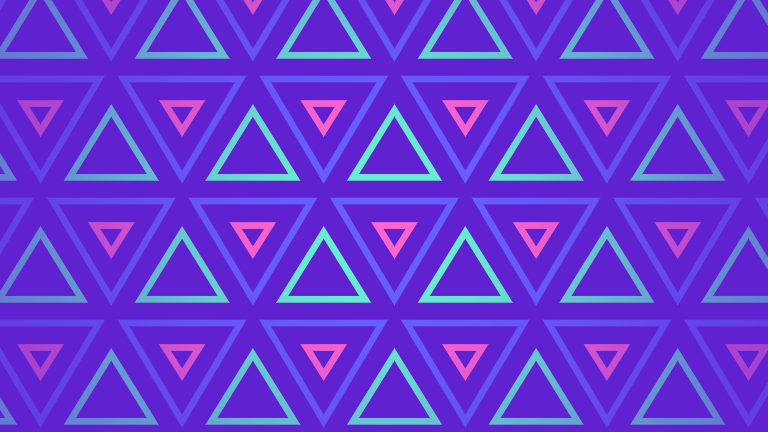
Write a Shadertoy shader that draws this pattern.

```glsl
// Staggered rows of outlined triangles on violet: blue ones pointing down with
// a small pink one nested inside, and green ones pointing up between them.
// Each row is a folded cell; the outlines fade away from the canvas centre.

#define PERIOD   0.3278               // column spacing, in canvas heights
#define ROW      0.2824               // row spacing
#define ORIGIN   vec2(0.0243, 0.5524) // x from centre, y of one row's top
#define LINE     0.0155               // outline width
#define BLUE_SIZE  vec2(0.1493, 0.2500) // half width, height
#define PINK_SIZE  vec2(0.0539, 0.0852)
#define GREEN_SIZE vec2(0.1100, 0.1775)
#define GROUND   vec3(0.376, 0.135, 0.820)
#define BLUE     vec3(0.400, 0.375, 1.000)
#define PINK     vec3(1.000, 0.400, 0.800)
#define GREEN    vec3(0.410, 0.930, 0.820)
#define FADE     0.58                 // opacity lost at the far corners

// Distance to an isosceles triangle: base on y = 0, apex at y = size.y
float triangleDistance(vec2 p, vec2 size) {
    vec2 sideNormal = normalize(size.yx);
    float side = dot(vec2(abs(p.x) - size.x, p.y), sideNormal);
    return max(-p.y, side);
}

// Coverage of a line lying just inside the triangle's edge
float outline(vec2 p, vec2 size, float pixel) {
    float d = triangleDistance(p, size);
    float band = max(d, -d - LINE);
    return 1.0 - smoothstep(-0.6 * pixel, 0.6 * pixel, band);
}

// Signed offset from the nearest column centre
float foldColumn(float x) {
    return mod(x + 0.5 * PERIOD, PERIOD) - 0.5 * PERIOD;
}

void mainImage(out vec4 fragColor, in vec2 fragCoord) {
    float pixel = 1.0 / iResolution.y;
    vec2 uv = vec2(fragCoord.x - 0.5 * iResolution.x, fragCoord.y) * pixel;

    // Row cell: depth grows downward, odd rows shift by half a column
    float rowPos = (ORIGIN.y - uv.y) / ROW;
    float depth = fract(rowPos) * ROW;
    float x = uv.x - ORIGIN.x - 0.5 * PERIOD * mod(floor(rowPos), 2.0);
    float downX = foldColumn(x);
    float upX = foldColumn(x - 0.5 * PERIOD);

    // Outlines, each placed by the depth of its base
    float blue = outline(vec2(downX, depth - 0.0100), BLUE_SIZE, pixel);
    float pink = outline(vec2(downX, depth - 0.0667), PINK_SIZE, pixel);
    float green = outline(vec2(upX, 0.2530 - depth), GREEN_SIZE, pixel);

    // Radial fade of the line opacity
    float radius = length(uv - vec2(0.0, 0.5));
    float opacity = 1.0 - FADE * smoothstep(0.1, 1.05, radius);

    vec3 color = GROUND;
    color = mix(color, BLUE, blue * opacity);
    color = mix(color, PINK, pink * opacity);
    color = mix(color, GREEN, green * opacity);
    fragColor = vec4(color, 1.0);
}
```
